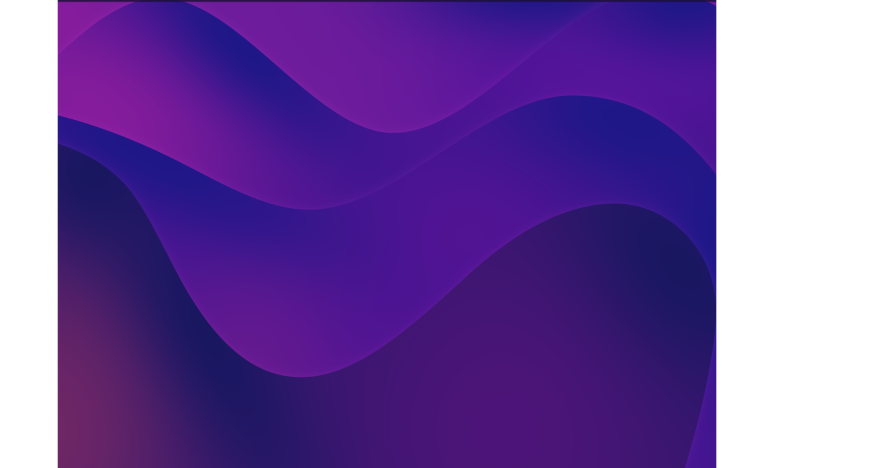
Give the GLSL for this background, as a Shadertoy shader.

```glsl
// Overlapping violet and navy waves on a panel with white margins.

const float ASPECT = 1.91;
const vec2 PANEL_X = vec2(0.123, 1.527);

const vec3 WHITE = vec3(1.0);
const vec3 INK = vec3(0.10, 0.06, 0.20);
const vec3 ORCHID = vec3(0.43, 0.11, 0.61);
const vec3 MAGENTA = vec3(0.52, 0.11, 0.61);
const vec3 VIOLET = vec3(0.34, 0.08, 0.61);
const vec3 INDIGO = vec3(0.28, 0.08, 0.57);
const vec3 BLUE = vec3(0.12, 0.09, 0.53);
const vec3 NAVY = vec3(0.10, 0.09, 0.38);
const vec3 DUSK = vec3(0.20, 0.09, 0.43);
const vec3 PLUM = vec3(0.30, 0.08, 0.47);
const vec3 MAROON = vec3(0.43, 0.15, 0.40);

// Cubic between two knots, each holding (x, height, slope)
float hermite(float x, vec3 a, vec3 b) {
    float h = b.x - a.x;
    float t = clamp((x - a.x) / h, 0.0, 1.0);
    float s = 1.0 - t;
    return mix(a.y, b.y, t * t * (3.0 - 2.0 * t)) + h * t * s * (s * a.z - t * b.z);
}

float waveHeight(float x, vec3 knots[6]) {
    float y = knots[0].y;
    for (int i = 0; i < 5; i++) {
        if (x >= knots[i].x) y = hermite(x, knots[i], knots[i + 1]);
    }
    return y;
}

// Approximate distance to the wave, positive below it
float waveDistance(vec2 p, vec3 knots[6]) {
    const float e = 0.002;
    float slope = (waveHeight(p.x + e, knots) - waveHeight(p.x - e, knots)) / (2.0 * e);
    return (waveHeight(p.x, knots) - p.y) / sqrt(1.0 + slope * slope);
}

// Rounded right shoulder whose lower side leans inward
float shoulderDistance(vec2 p, vec2 center, vec2 radius) {
    float drop = max(center.y - p.y, 0.0) / center.y;
    p.x += 0.067 * pow(drop, 1.5);
    vec2 q = max((p - center) / radius, 0.0);
    return (1.0 - length(q)) * radius.x;
}

// Soft tilted ellipse of colour
vec3 glow(vec3 base, vec3 tint, vec2 p, vec2 center, vec2 radius, float angle) {
    float c = cos(angle), s = sin(angle);
    vec2 d = p - center;
    d = vec2(c * d.x + s * d.y, c * d.y - s * d.x) / radius;
    return mix(base, tint, exp(-dot(d, d)));
}

// Lay a sheet over the one behind, with a faint bright rim outside its edge
vec3 overlay(vec3 behind, vec3 sheet, float d, float pixel) {
    behind += vec3(0.05, 0.015, 0.03) * exp(-max(-d, 0.0) / 0.008);
    return mix(behind, sheet, smoothstep(-pixel, pixel, d));
}

vec3 backSheet(vec2 p) {
    vec3 c = glow(ORCHID, VIOLET, p, vec2(1.17, 0.83), vec2(0.28, 0.22), 0.0);
    c = glow(c, MAGENTA, p, vec2(0.13, 0.96), vec2(0.15), 0.0);
    return glow(c, BLUE, p, vec2(1.14, 1.02), vec2(0.27, 0.10), 0.0);
}

vec3 upperSheet(vec2 p) {
    vec3 c = glow(INDIGO, MAGENTA, p, vec2(0.20, 0.77), vec2(0.38, 0.20), -0.5);
    c = glow(c, BLUE, p, vec2(0.52, 0.90), vec2(0.29, 0.10), -0.75);
    c = glow(c, VIOLET, p, vec2(1.32, 0.84), vec2(0.30, 0.12), 0.0);
    return glow(c, BLUE, p, vec2(1.46, 1.01), vec2(0.18, 0.12), 0.0);
}

vec3 middleSheet(vec2 p) {
    vec3 c = glow(INDIGO, ORCHID * 0.92, p, vec2(0.56, 0.22), vec2(0.25, 0.25), 0.0);
    c = glow(c, VIOLET * 0.95, p, vec2(0.95, 0.46), vec2(0.32, 0.15), 0.7);
    c = glow(c, BLUE, p, vec2(0.32, 0.67), vec2(0.42, 0.12), -0.45);
    c = glow(c, BLUE, p, vec2(1.34, 0.74), vec2(0.32, 0.16), -0.35);
    return glow(c, BLUE, p, vec2(1.53, 0.48), vec2(0.14, 0.28), 0.0);
}

vec3 frontSheet(vec2 p) {
    vec3 c = glow(DUSK, PLUM, p, vec2(1.08, 0.08), vec2(0.36, 0.42), 0.0);
    c = glow(c, MAROON, p, vec2(0.10, 0.08), vec2(0.30, 0.42), 0.0);
    c = glow(c, NAVY, p, vec2(0.44, 0.29), vec2(0.42, 0.13), -1.1);
    c = glow(c, NAVY, p, vec2(0.20, 0.63), vec2(0.16), 0.0);
    return glow(c, NAVY, p, vec2(1.45, 0.43), vec2(0.32, 0.18), -0.9);
}

void mainImage(out vec4 fragColor, in vec2 fragCoord) {
    vec2 p = fragCoord / iResolution.xy * vec2(ASPECT, 1.0);
    float pixel = 0.7 / iResolution.y;

    // Wave outlines
    vec3 upper[6] = vec3[6](vec3(0.122, 0.881, 0.95), vec3(0.341, 1.005, 0.0), vec3(0.838, 0.716, 0.0),
        vec3(1.393, 1.02, 0.0), vec3(1.53, 0.985, -0.6), vec3(1.7, 0.88, -0.6));
    vec3 middle[6] = vec3[6](vec3(0.122, 0.754, -0.25), vec3(0.373, 0.659, -0.5), vec3(0.659, 0.552, 0.0),
        vec3(1.219, 0.796, 0.0), vec3(1.53, 0.623, -1.3), vec3(1.7, 0.4, -1.3));
    vec3 front[6] = vec3[6](vec3(0.122, 0.694, -0.35), vec3(0.261, 0.612, -1.0), vec3(0.373, 0.425, -1.95),
        vec3(0.642, 0.194, 0.0), vec3(0.995, 0.41, 0.92), vec3(1.311, 0.565, 0.0));
    vec2 crest = vec2(1.311, 0.333);
    float frontEdge = p.x < crest.x ? waveDistance(p, front) : shoulderDistance(p, crest, vec2(0.216, 0.232));

    // Sheets from back to front
    vec3 color = backSheet(p);
    color = overlay(color, upperSheet(p), waveDistance(p, upper), pixel);
    color = overlay(color, middleSheet(p), waveDistance(p, middle), pixel);
    color = overlay(color, frontSheet(p), frontEdge, pixel);

    // Dark top line and white margins
    color = mix(color, INK, 0.8 * smoothstep(0.994, 0.998, p.y));
    float inside = min(p.x - PANEL_X.x, PANEL_X.y - p.x);
    fragColor = vec4(mix(WHITE, color, smoothstep(-pixel, pixel, inside)), 1.0);
}
```
